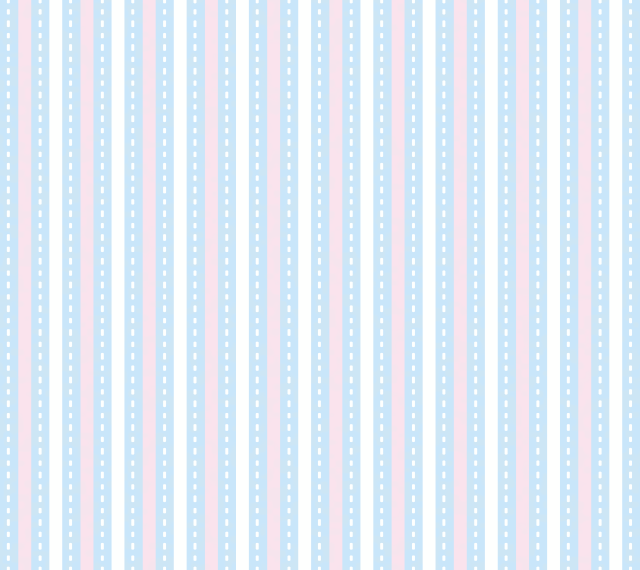
Write a Shadertoy shader that draws this pattern.

```glsl
float hash(vec2 p) {
    return fract(sin(dot(p, vec2(127.1, 311.7))) * 43758.5453);
}

float valueNoise(vec2 p) {
    vec2 i = floor(p), f = fract(p);
    f = f * f * (3.0 - 2.0 * f);
    return mix(mix(hash(i), hash(i + vec2(1, 0)), f.x),
               mix(hash(i + vec2(0, 1)), hash(i + vec2(1, 1)), f.x), f.y);
}

float roundedBox(vec2 p, vec2 halfSize, float radius) {
    vec2 d = abs(p) - halfSize + radius;
    return length(max(d, 0.0)) + min(max(d.x, d.y), 0.0) - radius;
}

// Coverage of a band given the distance from its centre
float band(float x, float centre, float halfWidth, float pixel) {
    return clamp(0.5 + (halfWidth - abs(x - centre)) / pixel, 0.0, 1.0);
}

void mainImage(out vec4 fragColor, in vec2 fragCoord) {
    // One unit is one stripe repeat, measured from the top left
    float pixel = 10.286 / iResolution.x;
    vec2 p = vec2(fragCoord.x, iResolution.y - fragCoord.y) * pixel;
    float x = fract(p.x);

    // Slight unevenness of the dye
    float fade = smoothstep(0.45, 0.75, valueNoise(p * 9.0));
    vec3 white = vec3(0.995, 1.0, 0.995);
    vec3 blue = mix(vec3(0.79, 0.90, 0.98), vec3(0.805, 0.90, 0.96), fade);
    vec3 pink = mix(vec3(0.98, 0.89, 0.93), vec3(0.965, 0.895, 0.93), fade);

    // Blue ribbon with a pink centre; the wrapped copy smooths its left edge
    float ribbon = max(band(x, 0.3965, 0.3965, pixel), band(x, 1.3965, 0.3965, pixel));
    vec3 color = mix(white, blue, ribbon);
    color = mix(color, pink, band(x, 0.398, 0.104, pixel));

    // Two columns of stitches, alternating long and short
    float spacing = 0.19086;
    float row = round(p.y / spacing);
    float halfLength = mod(row, 2.0) < 0.5 ? 0.054 : 0.043;
    float column = x < 0.398 ? 0.134 : 0.645;
    vec2 stitch = vec2(x - column, p.y - row * spacing);
    float d = roundedBox(stitch, vec2(0.024, halfLength), 0.018);
    color = mix(color, white, clamp(0.5 - d / pixel, 0.0, 1.0));

    fragColor = vec4(color, 1.0);
}
```
